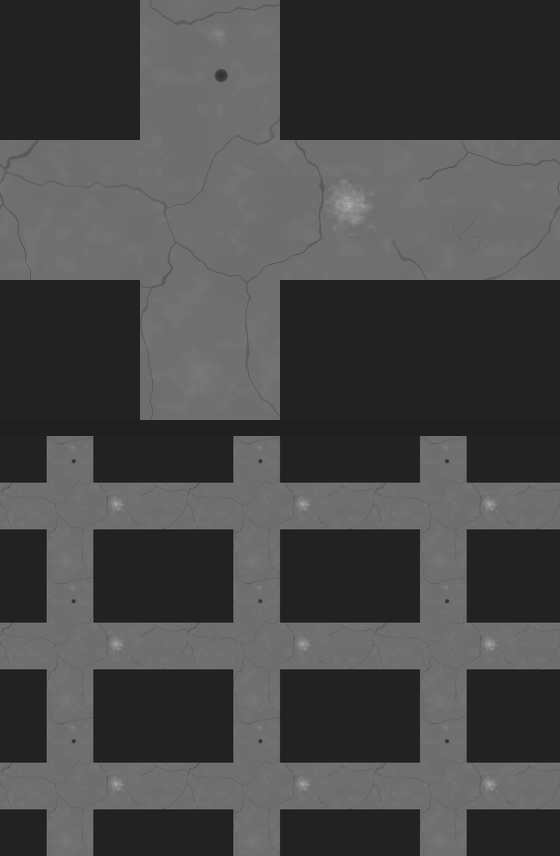
Top, the tile; bottom, the same tile 3 across and 3 down.
Write a Shadertoy shader that draws this texture map.

```glsl
// An unfolded cube laid out as a cross of six grey stone faces on a dark ground.
// Warped Voronoi borders give the hairline cracks, wrapped value noise the faint
// mottling, and radial falloffs the pale bursts and the single dark pit.

#define TILE vec2(4.0, 3.0)     // faces across and up; also the wrap period
#define GROUND 0.132            // dark surround
#define STONE 0.434             // base grey of the faces
#define MOTTLE 0.016            // contrast of the pale blotches
#define CRACK_DEPTH 0.095       // darkening of the main cracks
#define CRACK_WIDTH 0.0045      // half width, in face units
#define CRACK_KEEP 0.74         // share of cell borders that show
#define BEND 0.26               // broad curving of the cracks
#define JAG 0.045               // small zigzag of the cracks
#define BURST 0.19              // brightness of the largest burst

float hash(vec2 p) {
    return fract(sin(dot(p, vec2(127.1, 311.7))) * 43758.5);
}

vec2 hash2(vec2 p) {
    return vec2(hash(p), hash(p + vec2(37.3, 17.9)));
}

// Value noise that wraps over the whole tile; freq is a whole number
float noise(vec2 p, float freq) {
    vec2 period = TILE * freq;
    vec2 q = p * freq;
    vec2 i = floor(q), f = fract(q);
    f = f * f * (3.0 - 2.0 * f);
    vec2 a = mod(i, period), b = mod(i + 1.0, period);
    return mix(mix(hash(a), hash(vec2(b.x, a.y)), f.x),
               mix(hash(vec2(a.x, b.y)), hash(b), f.x), f.y);
}

vec2 warp(vec2 p, float freq) {
    return vec2(noise(p, freq), noise(p + vec2(1.37, 0.71), freq)) - 0.5;
}

// Position of the jittered seed in a wrapped cell
vec2 seed(vec2 cell, vec2 period) {
    return 0.08 + 0.84 * hash2(mod(cell, period) + 5.0);
}

// Strength of the Voronoi border lines, each border with its own weight
float cracks(vec2 p, float freq, float px) {
    vec2 period = TILE * freq;
    vec2 q = p * freq;
    vec2 base = floor(q), f = fract(q);
    vec2 nearCell = vec2(0.0), nearVec = vec2(0.0);
    float best = 9.0;
    for (int j = -1; j <= 1; j++)
    for (int i = -1; i <= 1; i++) {
        vec2 o = vec2(i, j);
        vec2 r = o + seed(base + o, period) - f;
        if (dot(r, r) < best) { best = dot(r, r); nearCell = o; nearVec = r; }
    }
    vec2 home = mod(base + nearCell, period);
    float line = 0.0;
    for (int j = -2; j <= 2; j++)
    for (int i = -2; i <= 2; i++) {
        if (i == 0 && j == 0) continue;
        vec2 o = nearCell + vec2(i, j);
        vec2 r = o + seed(base + o, period) - f;
        float d = dot(0.5 * (nearVec + r), normalize(r - nearVec)) / freq;
        // The sum of both cells gives the same weight on either side
        float pick = hash(home + mod(base + o, period) + 11.0);
        float weight = pick < CRACK_KEEP ? 0.6 + 0.4 * pick / CRACK_KEEP : 0.0;
        line = max(line, weight * (1.0 - smoothstep(0.0, CRACK_WIDTH + px, d)));
    }
    return line;
}

// Ragged pale splash with a grainy core
float burst(vec2 p, vec2 centre, float radius) {
    vec2 d = p - centre;
    float a = atan(d.y, d.x);
    float ragged = 1.0 + 0.16 * sin(a * 7.0 + 2.0 * sin(a * 3.0))
                 + 0.7 * (noise(p, 34.0) - 0.5);
    float f = max(0.0, 1.0 - length(d) / radius * ragged);
    return pow(f, 1.4) * (0.65 + 0.7 * noise(p, 80.0));
}

void mainImage(out vec4 fragColor, in vec2 fragCoord) {
    vec2 p = fragCoord / iResolution.xy * TILE;
    float px = TILE.y / iResolution.y;

    // Stone with soft blotches
    float grey = STONE + 0.008 * (noise(p, 3.0) - 0.5);
    float blotch = 0.65 * noise(p, 9.0) + 0.35 * noise(p, 21.0);
    grey += MOTTLE * smoothstep(0.58, 0.82, blotch);

    // Long jagged cracks, and a faint fine web in one patch
    vec2 bent = p + BEND * warp(p, 3.0) + JAG * warp(p, 15.0);
    grey -= CRACK_DEPTH * cracks(bent, 1.0, px);
    float patchMask = 1.0 - smoothstep(0.08, 0.24, length(p - vec2(3.33, 1.32)));
    grey -= 0.03 * patchMask * cracks(p + 0.05 * warp(p, 12.0), 9.0, px);

    // Pale bursts of three sizes
    grey += BURST * burst(p, vec2(2.49, 1.54), 0.19);
    grey += 0.07 * burst(p, vec2(1.56, 2.75), 0.09);
    grey += 0.035 * burst(p, vec2(1.43, 0.34), 0.22);

    // Dark round pit
    float pit = length(p - vec2(1.58, 2.46)) / 0.048;
    grey = mix(grey, mix(0.20, 0.29, min(pit * pit, 1.0)),
               1.0 - smoothstep(0.82, 1.12, pit));

    // Cross of faces: the middle row joined with the second column
    vec2 band = abs(p - 1.5) - 0.5;
    float onFace = 1.0 - smoothstep(-0.5 * px, 0.5 * px, min(band.x, band.y));
    fragColor = vec4(vec3(mix(GROUND, grey, onFace)), 1.0);
}
```
